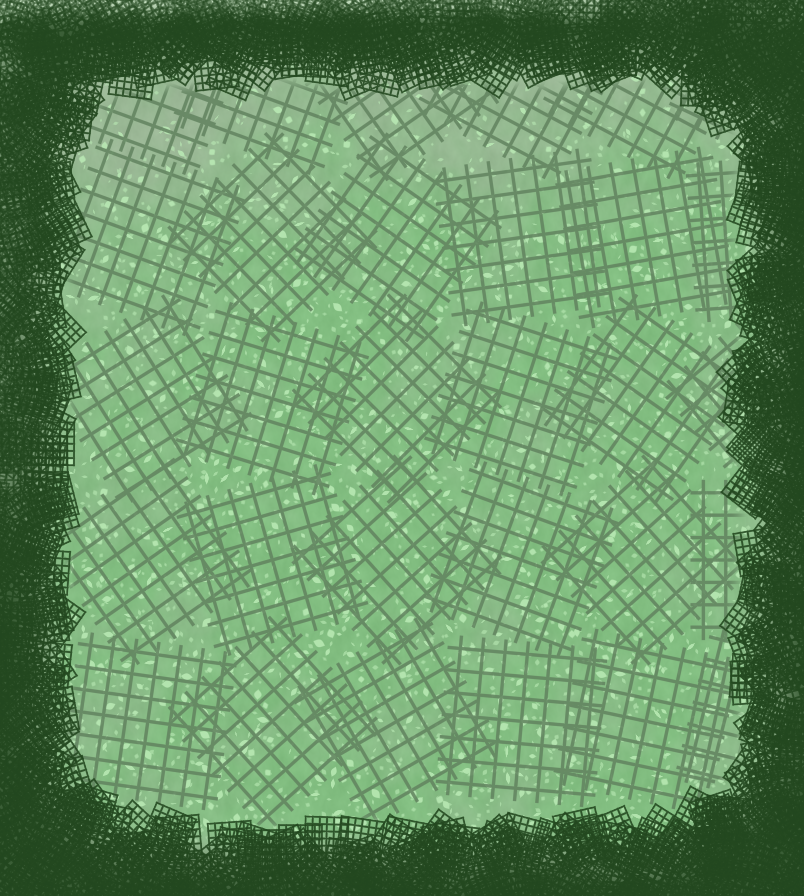
A Shadertoy shader for this background:

```glsl
// A pale green panel of tilted wire grids inside a ragged dark hatched frame.
// Large grid patches sit on a loose lattice over cellular flecks; the frame
// stacks layers of small, randomly turned grids outside a rounded box.

const vec3 INK = vec3(0.135, 0.28, 0.12);
const vec3 WIRE = vec3(0.38, 0.51, 0.37);
const vec3 SAGE = vec3(0.61, 0.72, 0.59);
const vec3 LEAF = vec3(0.51, 0.745, 0.505);
const vec3 FLECK = vec3(0.73, 0.92, 0.71);
const vec3 PALE = vec3(0.76, 0.86, 0.74);

// Tilt of each large patch in degrees, rows from the bottom up
const float TILT[30] = float[30](
    -8.0, 42.0, 30.0, -5.0, -12.0, -14.0,
    35.0, 16.0, 42.0, -20.0, 42.0, 0.0,
    32.0, -17.0, 45.0, -18.0, -35.0, 40.0,
    -20.0, 44.0, -35.0, 8.0, 10.0, 4.0,
    -20.0, -20.0, 35.0, -28.0, -28.0, -25.0);

vec2 hash2(vec2 p) {
    vec2 q = vec2(dot(p, vec2(127.1, 311.7)), dot(p, vec2(269.5, 183.3)));
    return fract(sin(q) * 43758.5);
}

vec2 turn(vec2 p, float angle) {
    float c = cos(angle), s = sin(angle);
    return vec2(c * p.x + s * p.y, c * p.y - s * p.x);
}

float roundedBox(vec2 p, vec2 halfSize, float radius) {
    vec2 d = abs(p) - halfSize + radius;
    return length(max(d, 0.0)) + min(max(d.x, d.y), 0.0) - radius;
}

// Square patch of crossing lines, centred on zero
float gridPatch(vec2 p, float halfSize, float cell, float width, float px) {
    vec2 d = abs(fract(p / cell - 0.5) - 0.5) * cell;
    float line = 1.0 - smoothstep(width - px, width + px, min(d.x, d.y));
    float edge = max(abs(p.x), abs(p.y)) - halfSize - width;
    return line * (1.0 - smoothstep(-px, px, edge));
}

// Signed distance to the frame's inner edge, positive in the frame
float frameDistance(vec2 p) {
    float wobble = 0.004 * sin(p.x * 31.0 + 2.0) + 0.004 * sin(p.y * 27.0);
    return roundedBox(p - vec2(0.453, 0.49), vec2(0.372, 0.413), 0.10) + wobble;
}

// Slow mottling from layered sines
float mottle(vec2 p) {
    float sum = 0.0, gain = 0.5;
    for (int i = 0; i < 4; i++) {
        sum += gain * sin(p.x + 1.7 * sin(p.y)) * sin(p.y + 1.3 * sin(p.x));
        p = turn(p, 0.9) * 1.9 + 3.1;
        gain *= 0.6;
    }
    return sum;
}

// Scattered slivers, one per cell, with random turn and size
float flecks(vec2 p, float cell, float density, float px) {
    vec2 id = floor(p / cell);
    float cover = 0.0;
    for (int k = 0; k < 9; k++) {
        vec2 tile = id + vec2(k % 3, k / 3) - 1.0;
        vec2 r = hash2(tile), s = hash2(tile + 41.0);
        vec2 q = turn(p - (tile + r) * cell, s.x * 6.28);
        vec2 size = cell * vec2(0.10 + 0.20 * s.y, 0.07 + 0.11 * r.x);
        float d = abs(q.x) / size.x + length(q / size) * 0.6 - 1.1;
        float shape = 1.0 - smoothstep(-px, px, d * size.y);
        cover = max(cover, shape * step(hash2(tile + 7.0).x, density));
    }
    return cover;
}

// One layer of small hatched patches whose centres lie in the frame
float hatchLayer(vec2 p, float seed, float px) {
    const float SPACING = 0.05;
    vec2 shift = hash2(vec2(seed, 3.0)) * SPACING;
    vec2 id = floor((p + shift) / SPACING);
    float cover = 0.0;
    for (int k = 0; k < 9; k++) {
        vec2 tile = id + vec2(k % 3, k / 3) - 1.0;
        vec2 r = hash2(tile + seed * 17.0);
        vec2 centre = (tile + 0.2 + 0.6 * r) * SPACING - shift;
        float present = step(0.004 + 0.014 * r.y, frameDistance(centre));
        vec2 q = turn(p - centre, (r.x + r.y) * 3.14);
        cover = max(cover, present * gridPatch(q, 0.024, 0.008, 0.0011, px));
    }
    return cover;
}

void mainImage(out vec4 fragColor, in vec2 fragCoord) {
    vec2 p = fragCoord / iResolution.y;
    float px = 0.7 / iResolution.y;
    float frame = frameDistance(p);

    // Panel: grey sage at the top, fresher green below
    float cloud = mottle(p * 17.0);
    float green = 0.95 - 0.75 * smoothstep(0.62, 0.95, p.y - 0.12 * p.x + 0.06);
    green -= 0.25 * smoothstep(0.25, 0.42, abs(p.x - 0.45));
    vec3 color = mix(SAGE, LEAF, clamp(green + 0.4 * cloud, 0.0, 1.0));
    color += 0.025 * mottle(p * vec2(110.0, 75.0));

    // Flecks, sparser toward the top
    float density = 0.65 - 0.4 * smoothstep(0.7, 0.92, p.y);
    float light = max(flecks(p, 0.021, density, px), 0.7 * flecks(p + 0.37, 0.012, density, px));
    color = mix(color, FLECK, 0.85 * light);

    // Large wire patches
    float wire = 0.0;
    for (int i = 0; i < 30; i++) {
        vec2 slot = vec2(i % 6, i / 6);
        vec2 centre = vec2(0.165, 0.195) + slot * vec2(0.139, 0.18);
        vec2 q = turn(p - centre, radians(TILT[i]));
        wire = max(wire, gridPatch(q, 0.0875, 0.025, 0.0019, px));
    }
    color = mix(color, WIRE, 0.85 * wire * (1.0 - smoothstep(-0.01, 0.01, frame)));

    // Frame: thinner at the top and left rims, nearly solid elsewhere
    float rim = smoothstep(0.965, 1.0, p.y) * (1.0 - 0.6 * smoothstep(0.6, 0.8, p.x));
    float side = exp(-p.x * p.x * 900.0) * smoothstep(0.35, 0.5, p.y);
    float thin = clamp(rim + 0.45 * side, 0.0, 1.0);
    color = mix(color, PALE, smoothstep(0.0, 0.05, frame));
    float gaps = 1.0;
    for (int i = 0; i < 5; i++)
        gaps *= 1.0 - (0.88 - 0.4 * thin) * hatchLayer(p, float(i) + 1.0, px);
    gaps *= 1.0 - 0.85 * smoothstep(0.005, 0.075, frame) * (1.0 - thin);
    color = mix(INK, color, gaps);

    fragColor = vec4(color, 1.0);
}
```
